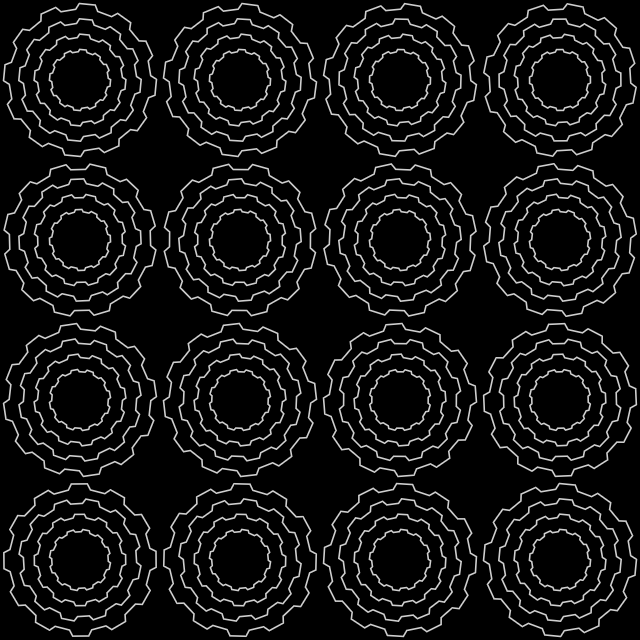
A WebGL 1 fragment shader for this pattern:

```glsl
precision highp float;

uniform vec2 u_resolution;

const float CELLS = 4.0;            // gears across and down
const int RINGS = 4;                // nested outlines per gear
const float TEETH = 12.0;
const float OUTER_RADIUS = 0.478;   // in cell units
const float RING_STEP = 0.2;        // scale lost per inner ring
const float ROOT_RATIO = 0.926;     // valley radius over tip radius
const float TIP_SHARE = 0.2;        // half tip width, share of a pitch
const float ROOT_SHARE = 0.3;       // where the flank meets the valley
const float START_TURN = -0.183;    // first gear's turn, in pitches
const float LINE_HALF_WIDTH = 0.005;
const vec3 LINE_COLOR = vec3(0.81);
const vec3 BACKGROUND = vec3(0.0);
const float PITCH = 6.28318531 / TEETH;

float segmentDistance(vec2 p, vec2 a, vec2 b) {
  vec2 ab = b - a;
  float t = clamp(dot(p - a, ab) / dot(ab, ab), 0.0, 1.0);
  return length(p - a - ab * t);
}

vec2 polar(float radius, float angle) {
  return radius * vec2(cos(angle), sin(angle));
}

// Distance to a toothed outline with straight tips, flanks and valleys
float gearDistance(vec2 p, float tipRadius, float turn) {
  // Fold into half a tooth, its tip centred on the x axis
  float angle = atan(p.y, p.x) - turn;
  angle = abs(mod(angle + 0.5 * PITCH, PITCH) - 0.5 * PITCH);
  vec2 q = polar(length(p), angle);

  float rootRadius = tipRadius * ROOT_RATIO;
  vec2 tip = polar(tipRadius, TIP_SHARE * PITCH);
  vec2 root = polar(rootRadius, ROOT_SHARE * PITCH);
  float valleyRadius = rootRadius * cos((0.5 - ROOT_SHARE) * PITCH);
  vec2 valley = polar(valleyRadius, 0.5 * PITCH);

  float d = segmentDistance(q, vec2(tip.x, 0.0), tip);
  d = min(d, segmentDistance(q, tip, root));
  return min(d, segmentDistance(q, root, valley));
}

void main() {
  vec2 grid = gl_FragCoord.xy / u_resolution * CELLS;
  vec2 cell = floor(grid);
  vec2 p = fract(grid) - 0.5;
  float pixel = CELLS / min(u_resolution.x, u_resolution.y);

  // Gears advance in reading order, through one full pitch over the sheet
  float index = cell.x + CELLS * (CELLS - 1.0 - cell.y);
  float advance = index / (CELLS * CELLS - 1.0);

  // Neighbouring rings turn in opposite directions
  float d = 1.0;
  float direction = -1.0;
  for (int i = 0; i < RINGS; i++) {
    float radius = OUTER_RADIUS * (1.0 - RING_STEP * float(i));
    float turn = (START_TURN + direction * advance) * PITCH;
    d = min(d, gearDistance(p, radius, turn));
    direction = -direction;
  }

  float line = clamp(0.5 + (LINE_HALF_WIDTH - d) / pixel, 0.0, 1.0);
  gl_FragColor = vec4(mix(BACKGROUND, LINE_COLOR, line), 1.0);
}
```
